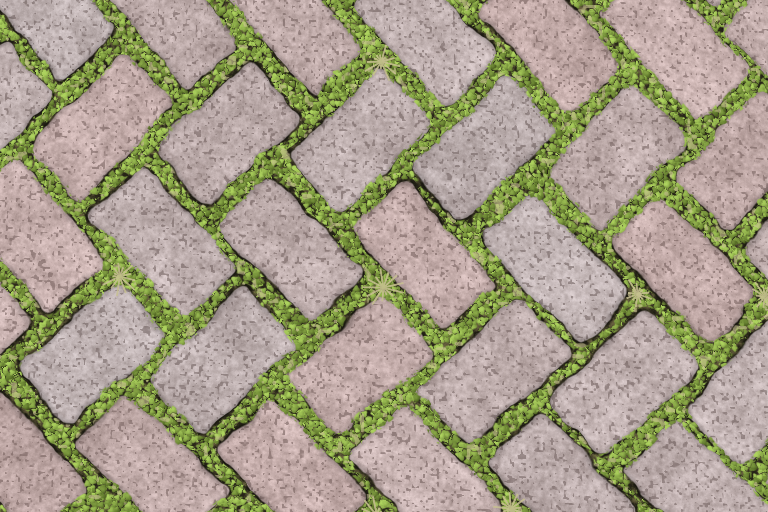
Write a Shadertoy shader that draws this texture.

```glsl
// Worn pinkish granite setts in a diagonal herringbone, with clover and dry grass in the joints.
const vec2  CELL       = vec2(0.256, 0.442);   // one sett of each direction per cell
const vec2  ORIGIN     = vec2(-0.178, 0.004);
const vec2  HALF_SETT  = vec2(0.136, 0.076);   // half length and half width
const float CORNER     = 0.020;
const float ROW_SLOPE  = 0.055;                // rows sink towards the right
const float TAPER      = 0.10;                 // setts widen towards the bottom
const float EDGE_WEAR  = 0.013;
const float LEAF_SCALE = 72.0;
const float TUFT_SHARE = 0.22;

const vec3 STONE_LIGHT = vec3(0.84, 0.77, 0.765);
const vec3 STONE_DARK  = vec3(0.66, 0.59, 0.58);
const vec3 STONE_PIT   = vec3(0.46, 0.39, 0.38);
const vec3 SOIL_DARK   = vec3(0.15, 0.14, 0.09);
const vec3 SOIL_LIGHT  = vec3(0.40, 0.37, 0.24);
const vec3 LEAF_DARK   = vec3(0.37, 0.46, 0.17);
const vec3 LEAF_LIGHT  = vec3(0.65, 0.79, 0.35);
const vec3 STRAW       = vec3(0.78, 0.75, 0.57);

float hash(vec2 p) { return fract(sin(dot(p, vec2(127.1, 311.7))) * 43758.545); }
vec2 hash2(vec2 p) { return vec2(hash(p), hash(p + 37.3)); }
mat2 rotation(float a) { float c = cos(a), s = sin(a); return mat2(c, -s, s, c); }

float noise(vec2 p) {
    vec2 i = floor(p), f = fract(p);
    f = f * f * (3.0 - 2.0 * f);
    return mix(mix(hash(i), hash(i + vec2(1, 0)), f.x),
               mix(hash(i + vec2(0, 1)), hash(i + vec2(1, 1)), f.x), f.y);
}

float fbm(vec2 p) {
    float sum = 0.0, amp = 0.5;
    for (int i = 0; i < 4; i++) {
        sum += amp * noise(p);
        p = rotation(0.6) * p * 2.03 + 7.1;
        amp *= 0.5;
    }
    return sum / 0.9375;
}

float roundedBox(vec2 p, vec2 halfSize, float r) {
    vec2 d = abs(p) - halfSize + r;
    return length(max(d, 0.0)) + min(max(d.x, d.y), 0.0) - r;
}

// Radial dry blades around the origin: returns coverage.
float tuft(vec2 p, float seed, float px) {
    float turn = (atan(p.y, p.x) / 6.2832 + 0.5) * 13.0;
    float blade = floor(turn), r = length(p);
    float reach = mix(0.012, 0.042, hash(vec2(blade, seed)));
    float across = abs(fract(turn) - 0.5) * r * 0.48;
    return (1.0 - smoothstep(0.0008, 0.0008 + px, across)) * (1.0 - smoothstep(reach - px, reach, r));
}

// Scattered three-lobed leaves: x = shade, y = coverage, z = leaf hash.
vec3 leaves(vec2 p, float scale, float px) {
    vec3 top = vec3(0.0);
    vec2 cell = floor(p * scale);
    for (int y = -1; y <= 1; y++)
    for (int x = -1; x <= 1; x++) {
        vec2 id = cell + vec2(x, y);
        vec2 d = p * scale - id - hash2(id);
        float h = hash(id + 5.7);
        float radius = mix(0.34, 0.66, h) * (1.0 + 0.22 * cos(3.0 * atan(d.y, d.x) + 40.0 * h));
        float cover = 1.0 - smoothstep(radius - px * scale, radius + px * scale, length(d));
        if (cover > 0.05 && h > top.z) {
            float shade = hash(id + 11.9) + 0.35 * (d.y - d.x) - 0.45 * length(d) + 0.2;
            top = vec3(shade, cover, h);
        }
    }
    return top;
}

void mainImage(out vec4 fragColor, in vec2 fragCoord) {
    float px = 1.0 / iResolution.y;
    vec2 p = (fragCoord - 0.5 * iResolution.xy) * px;
    vec2 q = vec2(p.x / (1.0 - TAPER * p.y), p.y + ROW_SLOPE * p.x) - ORIGIN;

    // Nearest sett of both directions
    vec2 warp = (vec2(fbm(q * 17.0), fbm(q * 17.0 + 31.0)) - 0.5) * EDGE_WEAR * 2.0;
    float dist = 1.0, straw = 0.0;
    vec2 settId = vec2(0.0);
    for (int k = 0; k < 2; k++)
    for (int x = -1; x <= 1; x++) {
        float kind = float(k);
        vec2 cell = round(q / CELL - 0.5 * kind) + vec2(x, 0);
        vec2 id = cell * 2.0 + kind, rnd = hash2(id) - 0.5;
        vec2 local = q - (cell + 0.5 * kind) * CELL - rnd * 0.012;
        local = rotation(0.7854 * (2.0 * kind - 1.0) + 0.09 * (hash(id + 3.1) - 0.5)) * local;
        vec2 size = HALF_SETT * (1.0 + 0.09 * (hash2(id + 9.4) - 0.5));
        float d = roundedBox(local + warp, size, CORNER);
        if (d < dist) { dist = d; settId = id; }
        if (hash(id + 21.0) < TUFT_SHARE)
            straw = max(straw, tuft(local - size - vec2(0.006, 0.004), rnd.x, px));
    }

    // Granite: blotches, crystal grain, pits and a tint per sett
    float tone = hash(settId + 2.6);
    float blotch = fbm(q * 22.0 + settId * 3.7), grain = fbm(q * 145.0);
    float light = 0.60 + 1.0 * (blotch - 0.5) + 1.3 * (grain - 0.5) + 0.28 * (tone - 0.5);
    vec3 stone = mix(STONE_DARK, STONE_LIGHT, clamp(light, -0.3, 1.25));
    stone = mix(stone, STONE_PIT, 0.6 * smoothstep(0.70, 0.86, noise(q * 190.0 + 50.0)));
    stone *= mix(vec3(1.02, 0.985, 0.98), vec3(0.97, 1.0, 1.01), hash(settId + 8.2));
    stone *= mix(0.82, 1.0, smoothstep(0.0, 0.012, -dist));

    // Joint: soil with patchy plants that creep over the stone edges
    vec3 color = mix(SOIL_DARK, SOIL_LIGHT, smoothstep(0.35, 0.8, fbm(q * 110.0 + 9.0)));
    color *= mix(0.6, 1.0, smoothstep(0.0, 0.008, dist));
    color = mix(color, stone, 1.0 - smoothstep(-px, px, dist));
    float lush = smoothstep(0.28, 0.62, fbm(q * 9.0 + 4.0));
    for (int i = 0; i < 2; i++) {
        vec3 leaf = leaves(q + 3.3 * float(i), LEAF_SCALE * (1.0 + 0.45 * float(i)), px);
        float border = dist + (hash(vec2(leaf.z, i)) - 0.5) * 0.009 - mix(0.007, -0.002, lush);
        float cover = leaf.y * smoothstep(-px, px, border);
        color = mix(color, mix(LEAF_DARK, LEAF_LIGHT, clamp(leaf.x, -0.35, 1.1)), cover);
    }

    // Dry grass
    color = mix(color, STRAW, 0.85 * straw);
    float fleck = smoothstep(0.74, 0.84, noise(q * 95.0 + 70.0)) * smoothstep(0.0, 0.004, dist);
    color = mix(color, STRAW, 0.6 * fleck);
    fragColor = vec4(color, 1.0);
}
```
